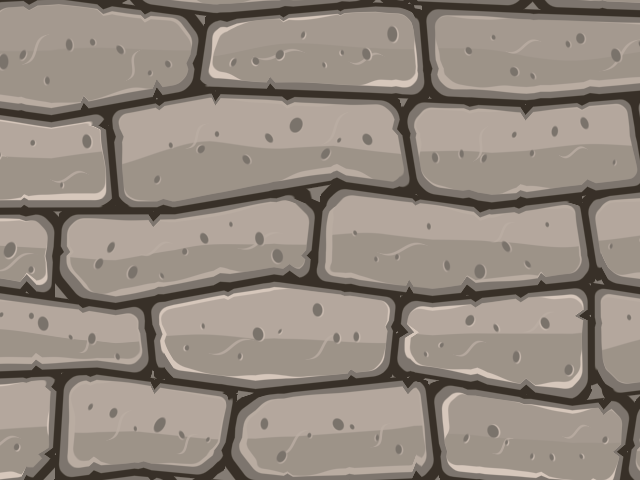
Reproduce this texture procedurally as a Shadertoy shader.

```glsl
// A cartoon wall of long, chipped stones in dark mortar.
// Slanted courses are split by jittered joints; each stone is layered from
// inset distance fields: rim, two-tone face, lit lip, scratches and pits.

const vec3 MORTAR = vec3(0.22, 0.19, 0.155);
const vec3 RIM    = vec3(0.49, 0.46, 0.43);
const vec3 FACE   = vec3(0.615, 0.575, 0.535);
const vec3 LIGHT  = vec3(0.705, 0.655, 0.615);
const vec3 SHINE  = vec3(0.84, 0.78, 0.735);
const float COURSE = 0.195;
const float LENGTH = 0.43;
const float GAP    = 0.0074;

float hash(vec2 p, float seed) {
    vec3 q = fract((p.xyx + seed * 7.13) * vec3(0.1031, 0.1030, 0.0973));
    q += dot(q, q.yzx + 33.33);
    return fract((q.x + q.y) * q.z);
}

float noise(float x, float seed) {
    float i = floor(x), f = fract(x);
    return mix(hash(vec2(i, seed), 1.7), hash(vec2(i + 1.0, seed), 1.7), f * f * (3.0 - 2.0 * f));
}

float smoothMin(float a, float b, float k) {
    float h = max(k - abs(a - b), 0.0) / k;
    return min(a, b) - h * h * k * 0.25;
}

float cover(float d, float px) { return smoothstep(-px, px, d); }

mat2 rotation(float a) { return mat2(cos(a), sin(a), -sin(a), cos(a)); }

// Height of the kinked line below a course
float courseLine(float row, float x) {
    float u = x / 0.33 + hash(vec2(row, 3.0), 2.3);
    float i = floor(u);
    float kink = mix(hash(vec2(i, row), 4.1), hash(vec2(i + 1.0, row), 4.1), fract(u));
    return COURSE * row + 0.07 * (kink - 0.5);
}

// Horizontal place of a leaning joint
float jointLine(float column, float row, float y) {
    vec2 id = vec2(column, row);
    float lean = 0.36 * (hash(id, 5.2) - 0.5);
    float shift = column + 0.7 * (hash(id, 6.4) - 0.5) + hash(vec2(row, 8.0), 7.6);
    return LENGTH * shift + lean * (y - COURSE * (row + 0.5));
}

// Triangular nick taken out of an edge
float nick(float s, float seed) {
    vec2 id = vec2(floor(s / 0.13), seed);
    float centre = (id.x + 0.3 + 0.4 * hash(id, 8.3)) * 0.13;
    float size = hash(id, 9.1);
    float t = (s - centre) / (0.008 + 0.013 * hash(id, 10.7));
    return 0.019 * size * size * max(0.0, 1.0 - abs(t) * (t > 0.0 ? 1.0 : 1.5));
}

// Edges hold distances to left, right, bottom, top; cuts trim the corners
float stoneShape(vec4 e, vec4 cuts) {
    float d = smoothMin(smoothMin(e.x, e.y, 0.016), smoothMin(e.z, e.w, 0.016), 0.016);
    vec4 c = (vec4(e.x + e.z, e.y + e.z, e.x + e.w, e.y + e.w) - cuts) * 0.707;
    return smoothMin(d, min(min(c.x, c.y), min(c.z, c.w)), 0.010);
}

float ellipse(vec2 p, vec2 r) { return (1.0 - length(p / r)) * min(r.x, r.y); }

// Tapered, wavy scratch
float scratch(vec2 p, float reach, float bend) {
    float t = p.x / reach;
    return 0.0032 * (1.0 - t * t) - abs(p.y - bend * sin(t * 2.6));
}

void mainImage(out vec4 fragColor, in vec2 fragCoord) {
    vec2 p = fragCoord / iResolution.y;
    float px = 0.8 / iResolution.y;

    // Find the stone
    float row = floor(p.y / COURSE);
    if (p.y < courseLine(row, p.x)) row -= 1.0;
    else if (p.y > courseLine(row + 1.0, p.x)) row += 1.0;
    float col = floor(p.x / LENGTH - hash(vec2(row, 8.0), 7.6));
    if (p.x < jointLine(col, row, p.y)) col -= 1.0;
    else if (p.x > jointLine(col + 1.0, row, p.y)) col += 1.0;
    vec2 id = vec2(col, row);
    float seed = hash(id, 11.3) * 200.0;

    // Chipped outline
    float left = jointLine(col, row, p.y), right = jointLine(col + 1.0, row, p.y);
    float base = courseLine(row, p.x), top = courseLine(row + 1.0, p.x);
    vec4 raw = vec4(p.x - left, right - p.x, p.y - base, top - p.y);
    vec4 chips = vec4(nick(p.y, seed), nick(p.y, seed + 3.0), nick(p.x, seed + 6.0), nick(p.x, seed + 9.0));
    vec4 edges = raw - GAP - chips;
    vec4 cuts = vec4(hash(id, 12.1), hash(id, 13.2), hash(id, 14.3), hash(id, 15.4));
    cuts = 0.008 + 0.040 * cuts * cuts;
    float stone = stoneShape(edges, cuts);

    // Rim, face and lit lip are successive insets
    vec4 wave = vec4(noise(p.y * 17.0, seed), noise(p.y * 17.0, seed + 2.0),
                     noise(p.x * 11.0, seed + 4.0), noise(p.x * 11.0, seed + 6.0));
    vec4 inset = vec4(0.011, 0.008, 0.012, 0.007) + 0.006 * wave;
    float face = stoneShape(edges - inset, cuts);
    vec4 lipWidth = vec4(0.013, 0.004, 0.014, 0.007) * smoothstep(0.3, 0.85, wave.yxwz);
    float lip = stoneShape(edges - inset - lipWidth, cuts);

    // Two-tone face split by a wavy line
    float split = 0.5 + 0.22 * (noise(p.x * 5.0, seed + 8.0) - 0.5);
    float band = (raw.z / (raw.z + raw.w) - split) * COURSE;
    float warmth = hash(id, 16.5);
    vec3 upper = mix(FACE, LIGHT, warmth > 0.42 ? 1.0 : 0.3);
    vec3 surface = mix(FACE, upper, cover(band, px));
    vec3 glow = hash(id, 17.6) > 0.6 ? SHINE : mix(LIGHT, SHINE, 0.15);
    surface = mix(surface, glow, cover(-lip, px) * cover(max(max(lipWidth.x, lipWidth.z), lipWidth.w) - 0.001, px));

    // Scratches and pits, spread along the stone
    float middle = COURSE * (row + 0.5);
    float start = jointLine(col, row, middle), span = jointLine(col + 1.0, row, middle) - start;
    for (float i = 0.0; i < 2.0; i++) {
        float x = start + span * (0.27 + 0.4 * i + 0.12 * hash(id, 20.3 + i));
        float y = mix(courseLine(row, x), courseLine(row + 1.0, x), 0.35 + 0.35 * hash(id, 23.3 + i));
        vec2 q = rotation(-1.1 * hash(id, 26.3 + i)) * (p - vec2(x, y));
        float mark = scratch(q, 0.025 + 0.025 * hash(id, 29.3 + i), 0.009);
        surface = mix(surface, mix(LIGHT, SHINE, 0.2), 0.8 * cover(mark, px));
    }
    float count = clamp(floor(span / 0.058), 2.0, 12.0);
    for (float i = 0.0; i < 12.0; i++) {
        if (i >= count) break;
        float x = start + span * (0.09 + 0.82 * (i + 0.2 + 0.6 * hash(id, 31.7 + i)) / count);
        float y = mix(courseLine(row, x), courseLine(row + 1.0, x), 0.25 + 0.5 * hash(id, 45.7 + i));
        float size = hash(id, 59.7 + i);
        vec2 r = (0.004 + 0.010 * size * size) * vec2(0.65 + 0.35 * hash(id, 73.7 + i), 1.25);
        vec2 q = rotation(1.3 * (hash(id, 87.7 + i) - 0.5)) * (p - vec2(x, y));
        float side = hash(id, 101.7 + i) > 0.3 ? 1.0 : -1.0;
        surface = mix(surface, mix(LIGHT, glow, 0.6), cover(ellipse(q - vec2(0.0026 * side, -0.001), r * 1.06), px));
        surface = mix(surface, RIM * 0.98, cover(ellipse(q, r), px));
    }

    // Mortar, pebbles in the wide corners, then the stone
    float pebble = min(-stone - 0.021, min(raw.z, raw.w) - 0.001);
    vec3 color = mix(MORTAR, RIM * 1.06, cover(pebble, px));
    color = mix(color, RIM, cover(stone, px));
    color = mix(color, surface, cover(face, px));
    fragColor = vec4(color, 1.0);
}
```
